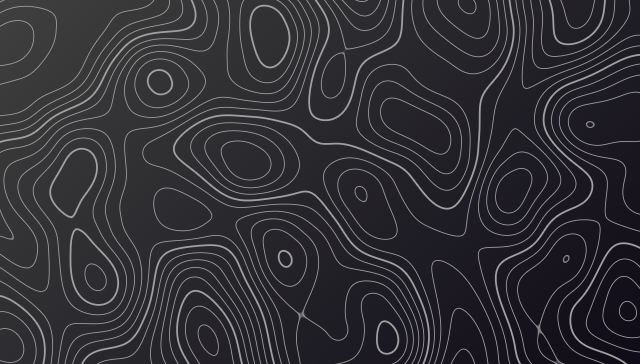
Write a Shadertoy shader that draws this pattern.

```glsl
// Topographic contour map: pale isolines on a dark diagonal gradient.
// A smooth height field is summed from rotated gradient noise, and the
// distance to the nearest level is drawn as a line, every fifth one bolder.

// Lengths are in canvas heights
const vec3  LIGHT_CORNER = vec3(0.250, 0.250, 0.248);
const vec3  MIDDLE_TONE  = vec3(0.150, 0.145, 0.165);
const vec3  DARK_CORNER  = vec3(0.058, 0.042, 0.092);
const vec3  LINE_COLOR   = vec3(0.630);
const float MINOR_WIDTH  = 0.0023;
const float MAJOR_WIDTH  = 0.0049;
const float MAJOR_EVERY  = 5.0;   // levels between bold lines
const float LEVELS       = 18.0;  // contour levels per unit of height
const float BROAD_FREQ   = 1.9;
const float BROAD_AMP    = 0.60;
const float HILL_FREQ    = 3.7;
const float HILL_AMP     = 0.50;
const float MIN_SLOPE    = 6.0;   // keeps lines thin on flat ground
const float SLOPE_STEP   = 0.001;
const vec2  MAP_OFFSET   = vec2(7.3, 4.6);
const float TAU          = 6.28318;

float hash(vec2 p) {
    vec3 q = fract(p.xyx * 0.1031);
    q += dot(q, q.yzx + 33.33);
    return fract((q.x + q.y) * q.z);
}

// Ramp of a lattice corner, with a random direction
float cornerRamp(vec2 cell, vec2 corner, vec2 local) {
    float angle = TAU * hash(cell + corner);
    return dot(vec2(cos(angle), sin(angle)), local - corner);
}

float gradientNoise(vec2 p) {
    vec2 cell = floor(p), f = p - cell;
    vec2 w = f * f * f * (f * (f * 6.0 - 15.0) + 10.0);
    float bottom = mix(cornerRamp(cell, vec2(0, 0), f), cornerRamp(cell, vec2(1, 0), f), w.x);
    float top    = mix(cornerRamp(cell, vec2(0, 1), f), cornerRamp(cell, vec2(1, 1), f), w.x);
    return mix(bottom, top, w.y);
}

mat2 rotation(float a) {
    return mat2(cos(a), sin(a), -sin(a), cos(a));
}

// Terrain height, measured in contour levels
float terrain(vec2 p) {
    p += MAP_OFFSET;
    float broad = gradientNoise(rotation(0.4) * p * BROAD_FREQ);
    float hills = gradientNoise(rotation(1.1) * p * HILL_FREQ + 31.7);
    return LEVELS * (BROAD_AMP * broad + HILL_AMP * hills);
}

// Share of a pixel covered by a line at the given distance
float lineCoverage(float dist, float width, float pixel) {
    float near = max(dist - 0.5 * pixel, -0.5 * width);
    float far  = min(dist + 0.5 * pixel,  0.5 * width);
    return max(far - near, 0.0) / pixel;
}

void mainImage(out vec4 fragColor, in vec2 fragCoord) {
    float pixel = 1.0 / iResolution.y;
    vec2 p = fragCoord * pixel;
    float aspect = iResolution.x * pixel;

    // Background, from the upper left to the lower right
    float t = (p.x + 1.0 - p.y) / (aspect + 1.0);
    vec3 color = mix(LIGHT_CORNER, MIDDLE_TONE, min(2.0 * t, 1.0));
    color = mix(color, DARK_CORNER, max(2.0 * t - 1.0, 0.0));

    // Distance to the nearest contour
    float height = terrain(p);
    vec2 slope = vec2(terrain(p + vec2(SLOPE_STEP, 0)),
                      terrain(p + vec2(0, SLOPE_STEP))) - height;
    float level = round(height);
    float dist = abs(height - level) / max(length(slope) / SLOPE_STEP, MIN_SLOPE);

    // Bold and fine lines
    bool isMajor = mod(level + 0.5, MAJOR_EVERY) < 1.0;
    float width = isMajor ? MAJOR_WIDTH : MINOR_WIDTH;
    color = mix(color, LINE_COLOR, lineCoverage(dist, width, pixel));

    fragColor = vec4(color, 1.0);
}
```
